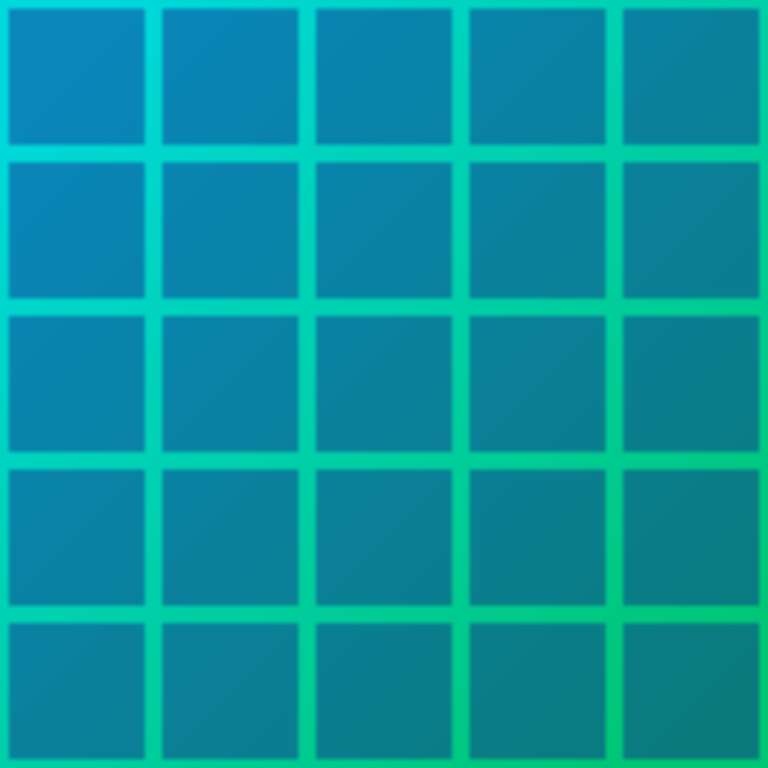
A WebGL 2 fragment shader for this pattern:

```glsl
#version 300 es
precision highp float;
// A five by five grid of blue-teal tiles parted by soft, glowing cyan-green bars.
// Bars come from the distance to the nearest cell border; tiles and bars each
// follow their own colour ramp along the diagonal from top left to bottom right.

#define TILE_COUNT 5.0
#define BAR_HALF_WIDTH 0.057
#define BAR_SOFTNESS 0.024
#define RAMP_START 0.08
#define RAMP_END 0.92
#define TILE_BLUE vec3(0.035, 0.525, 0.735)
#define TILE_TEAL vec3(0.040, 0.480, 0.490)
#define BAR_CYAN vec3(0.000, 0.850, 0.860)
#define BAR_GREEN vec3(0.000, 0.775, 0.450)

uniform vec2 u_resolution;
out vec4 fragColor;

// Distance to the nearest cell border on each axis, in cell units.
vec2 borderDistance(vec2 cellPos) {
    return 0.5 - abs(fract(cellPos) - 0.5);
}

// Coverage of the vertical and horizontal bars, joined with rounded corners.
float barCoverage(vec2 cellPos, float pixelSize) {
    float softness = max(BAR_SOFTNESS, pixelSize);
    vec2 bars = 1.0 - smoothstep(BAR_HALF_WIDTH - softness,
                                 BAR_HALF_WIDTH + softness,
                                 borderDistance(cellPos));
    return 1.0 - (1.0 - bars.x) * (1.0 - bars.y);
}

void main() {
    vec2 uv = gl_FragCoord.xy / u_resolution;
    float pixelSize = TILE_COUNT / min(u_resolution.x, u_resolution.y);

    // Diagonal ramp: 0 at the top left, 1 at the bottom right.
    float diagonal = 0.5 * (uv.x + 1.0 - uv.y);
    float ramp = clamp((diagonal - RAMP_START) / (RAMP_END - RAMP_START), 0.0, 1.0);

    vec3 tileColor = mix(TILE_BLUE, TILE_TEAL, ramp);
    vec3 barColor = mix(BAR_CYAN, BAR_GREEN, ramp);

    float coverage = barCoverage(uv * TILE_COUNT, pixelSize);
    fragColor = vec4(mix(tileColor, barColor, coverage), 1.0);
}
```
